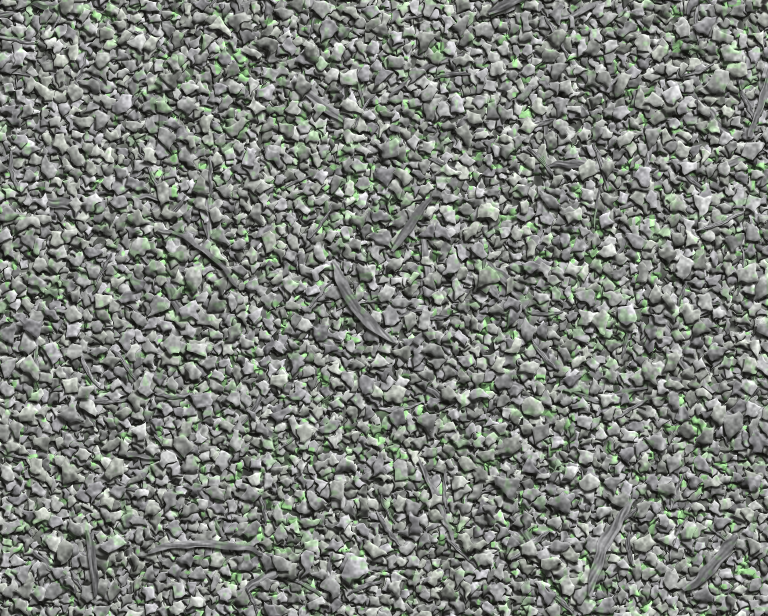
Write a Shadertoy shader that draws this texture.

```glsl
// Loose grey rubber mulch: angular chips and fibrous shreds in hard sunlight.
// Layers are painted from the bottom up; each chip is a random convex polygon
// with bevelled facets that throws a short shadow down and to the left.

const vec2 TO_LIGHT = vec2(0.4, 0.917);
const vec3 SHADOW = vec3(0.06, 0.06, 0.05);

vec3 hash3(vec2 p) {
    vec3 q = fract(p.xyx * vec3(0.1031, 0.1030, 0.0973));
    q += dot(q, q.yxz + 33.33);
    return fract((q.xxy + q.yzz) * q.zyx);
}

float noise(vec2 p) {
    vec2 i = floor(p), f = fract(p);
    f = f * f * (3.0 - 2.0 * f);
    float low = mix(hash3(i).x, hash3(i + vec2(1, 0)).x, f.x);
    float high = mix(hash3(i + vec2(0, 1)).x, hash3(i + vec2(1, 1)).x, f.x);
    return mix(low, high, f.y);
}

mat2 rotation(float a) {
    return mat2(cos(a), -sin(a), sin(a), cos(a));
}

// Distance to a five-sided chip in x, normal of its nearest side in yz.
vec3 chip(vec2 p, vec3 shape) {
    float aspect = 0.4 + 0.36 * fract(shape.x * 41.0);
    vec3 nearest = vec3(-9.0, 0.0, 0.0);
    for (int k = 0; k < 5; k++) {
        float vary = fract(shape.y * 17.0 + float(k) * (0.37 + shape.z));
        float a = 1.257 * float(k) + 1.1 * (vary - 0.5);
        vec2 n = vec2(cos(a), sin(a));
        float reach = length(n * vec2(1.0, aspect)) * (0.36 + 0.3 * vary);
        float d = dot(p, n) - reach;
        if (d > nearest.x) nearest = vec3(d, n);
    }
    return nearest;
}

void scatterChips(inout vec3 color, vec2 uv, float scale, float cover, float seed) {
    vec2 p = uv * scale;
    p += 0.3 * (vec2(noise(p * 2.6 + seed), noise(p * 2.6 + seed + 40.0)) - 0.5);
    vec2 cell = floor(p);
    float soft = 0.8 * scale / iResolution.y;
    float grain = noise(uv * 170.0 + seed) - 0.5;
    for (int j = -1; j <= 1; j++)
    for (int i = -1; i <= 1; i++) {
        vec2 id = cell + vec2(i, j);
        vec3 place = hash3(id + seed), shape = hash3(id + seed + 57.3);
        vec2 q = p - id - 0.5 - 0.7 * (place.xy - 0.5);
        if (place.z > cover || dot(q, q) > 1.1) continue;
        mat2 turn = rotation(3.0 * (shape.x - 0.5) - 0.2);

        float shade = chip(turn * (q + 0.2 * TO_LIGHT), shape).x;
        color = mix(color, SHADOW, 0.8 * smoothstep(0.08, -0.07, shade));

        vec3 body = chip(turn * q, shape);
        float facing = dot(body.yz * turn, TO_LIGHT);
        float rim = smoothstep(-0.18, -0.02, body.x);
        float ridge = smoothstep(-0.05, 0.05, dot(turn * q, shape.zy - 0.4));
        float tone = 0.63 + 0.28 * (shape.z - 0.5) + 0.14 * rim * facing;
        tone += 0.1 * (ridge - 0.5) + 0.16 * dot(q, TO_LIGHT) + 0.26 * grain;
        vec3 tint = mix(vec3(1.0, 0.995, 1.02), vec3(0.99, 1.015, 0.96), shape.y);
        color = mix(color, tone * tint, smoothstep(soft, -soft, body.x));
    }
}

// Distance to a thin, bent, tapering strip.
float strip(vec2 p, vec3 shape) {
    float len = 0.28 + 0.26 * shape.y;
    float along = p.x / len;
    float width = (0.022 + 0.035 * shape.z) * (1.0 - 0.65 * along * along);
    float bend = 0.9 * (fract(shape.z * 23.0) - 0.5) * p.x * p.x;
    return max(abs(p.y + bend) - width, abs(p.x) - len);
}

void scatterShreds(inout vec3 color, vec2 uv, float scale, float cover, float seed) {
    vec2 p = uv * scale, cell = floor(p);
    vec2 fray = vec2(noise(p * 9.0), noise(p * 9.0 + 40.0)) - 0.5;
    float soft = 0.8 * scale / iResolution.y;
    for (int j = -1; j <= 1; j++)
    for (int i = -1; i <= 1; i++) {
        vec2 id = cell + vec2(i, j);
        vec3 place = hash3(id + seed), shape = hash3(id + seed + 31.7);
        if (place.z > cover) continue;
        mat2 turn = rotation(3.14 * shape.x);
        vec2 q = p - id - 0.5 - 0.7 * (place.xy - 0.5) + 0.04 * fray;

        float shade = strip(turn * (q + 0.03 * TO_LIGHT), shape);
        color = mix(color, SHADOW, 0.75 * smoothstep(0.015, -0.015, shade));

        vec2 local = turn * q;
        float fibre = noise(local * vec2(9.0, 60.0) + id * 9.0);
        float tone = 0.43 + 0.14 * shape.y + 0.36 * (fibre - 0.5);
        tone += 1.2 * dot(vec2(0.0, local.y) * turn, TO_LIGHT);
        color = mix(color, tone * vec3(1.0, 1.0, 1.01),
                    smoothstep(soft, -soft, strip(local, shape)));
    }
}

// Small pale green flecks of paint, gathered in loose patches.
void addFlecks(inout vec3 color, vec2 uv, float amount) {
    float fleck = noise(uv * 85.0 + 11.0) + 0.2 * noise(uv * 7.0 + 3.0);
    vec3 green = vec3(0.84, 1.14, 0.76) * (0.08 + dot(color, vec3(0.333)));
    color = mix(color, green, amount * smoothstep(0.82, 0.98, fleck));
}

void mainImage(out vec4 fragColor, in vec2 fragCoord) {
    vec2 uv = fragCoord / iResolution.y;
    vec3 color = vec3(0.36, 0.37, 0.35) * (0.5 + noise(uv * 110.0));

    scatterChips(color, uv, 64.0, 1.0, 11.0);
    scatterChips(color, uv, 52.0, 0.9, 83.0);
    addFlecks(color, uv, 0.9);
    scatterShreds(color, uv, 6.5, 0.65, 140.0);
    scatterChips(color, uv, 47.0, 0.55, 171.0);
    scatterShreds(color, uv, 13.0, 0.4, 205.0);
    scatterChips(color, uv, 38.0, 0.3, 239.0);
    scatterShreds(color, uv, 5.5, 0.22, 263.0);
    scatterChips(color, uv, 31.0, 0.06, 290.0);
    addFlecks(color, uv + 5.0, 0.4);

    // Fine surface grain
    color *= 1.0 + 0.16 * (noise(uv * 300.0) - 0.5);
    fragColor = vec4(clamp(color, 0.03, 1.0), 1.0);
}
```
